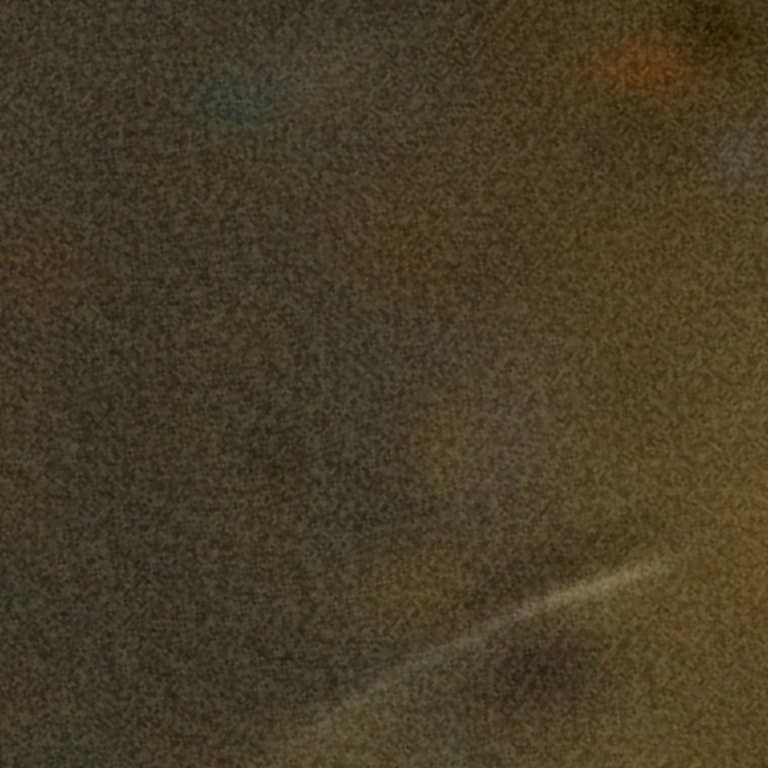
Reproduce this texture procedurally as a three.js fragment shader.

```glsl
// Dim, weathered olive-brown surface with a soft pale crease at lower right.
// Broad tints and cloudy noise set the colour, a curved streak makes the crease,
// and fine, slightly coloured grain covers everything.
varying vec2 vUv;

float hash(vec2 p) {
  return fract(sin(dot(p, vec2(127.1, 311.7))) * 43758.5453);
}

float noise(vec2 p) {
  vec2 i = floor(p);
  vec2 f = fract(p);
  f = f * f * (3.0 - 2.0 * f);
  return mix(mix(hash(i), hash(i + vec2(1.0, 0.0)), f.x),
             mix(hash(i + vec2(0.0, 1.0)), hash(i + vec2(1.0, 1.0)), f.x), f.y);
}

// Layered noise, centred on zero
float clouds(vec2 p) {
  float sum = 0.0;
  float gain = 0.5;
  for (int i = 0; i < 4; i++) {
    sum += gain * (noise(p) - 0.5);
    p = mat2(1.6, 1.2, -1.2, 1.6) * p + 7.3;
    gain *= 0.5;
  }
  return sum;
}

// Soft elliptical patch, 1 at its centre
float patchAt(vec2 p, vec2 centre, vec2 radius) {
  vec2 d = (p - centre) / radius;
  return exp(-dot(d, d));
}

// Fine grain: two turned layers of value noise
float grain(vec2 p) {
  vec2 turned = mat2(0.8, 0.6, -0.6, 0.8) * p;
  return noise(turned * 235.0) + 0.6 * noise(p * 190.0 + 31.0) - 0.8;
}

void main() {
  vec2 p = vUv;
  vec2 warped = p + 0.07 * vec2(clouds(p * 5.0), clouds(p * 5.0 + 19.0));

  // Olive at the left, warm brown at the right, lighter at lower right
  vec3 olive = vec3(0.248, 0.222, 0.152);
  vec3 brown = vec3(0.298, 0.236, 0.122);
  vec3 color = mix(olive, brown, smoothstep(0.5, 1.0, warped.x + 0.1 * warped.y));
  float corner = smoothstep(0.3, 0.85, warped.x - 0.75 * warped.y + 0.08);
  color += vec3(0.058, 0.05, 0.024) * corner;

  // Broad tints: rust, ochre, grey and teal
  color += vec3(0.085, 0.01, -0.025) * patchAt(warped, vec2(0.82, 0.91), vec2(0.07, 0.04));
  color += vec3(0.03, 0.0, -0.015) * patchAt(warped, vec2(0.52, 0.67), vec2(0.08, 0.1));
  color += vec3(0.03, 0.0, -0.005) * patchAt(warped, vec2(0.04, 0.66), vec2(0.05, 0.06));
  color += vec3(0.065, 0.045, 0.01) * patchAt(warped, vec2(0.51, 0.22), vec2(0.11, 0.07));
  color += vec3(0.05, 0.033, 0.0) * patchAt(warped, vec2(0.59, 0.42), vec2(0.05, 0.07));
  color += vec3(0.035, 0.04, 0.055) * patchAt(warped, vec2(0.68, 0.43), vec2(0.11, 0.13));
  color += vec3(0.01, 0.035, 0.07) * patchAt(warped, vec2(0.95, 0.79), vec2(0.06, 0.05));
  color += vec3(-0.02, 0.015, 0.03) * patchAt(warped, vec2(0.3, 0.86), vec2(0.07, 0.05));
  color += vec3(0.03, 0.035, 0.035) * patchAt(warped, vec2(0.4, 0.91), vec2(0.08, 0.07));
  color += vec3(0.04, 0.034, 0.01) * patchAt(warped, vec2(0.42, 0.02), vec2(0.13, 0.07));

  // Darker hollows
  color -= 0.075 * patchAt(warped, vec2(0.93, 0.97), vec2(0.07, 0.05));
  color -= vec3(0.09, 0.075, 0.03) * patchAt(warped, vec2(0.7, 0.12), vec2(0.09, 0.07));
  color -= 0.03 * patchAt(warped, vec2(0.37, 0.42), vec2(0.04, 0.05));
  color -= 0.02 * patchAt(warped, vec2(0.5, 1.0), vec2(0.13, 0.05));

  // Cloudy mottling in brightness and in warmth
  color *= 1.0 + 0.22 * clouds(p * 6.0 + 3.0);
  color += vec3(0.035, 0.0, -0.03) * clouds(p * 9.0 + 41.0);

  // Curved crease: pale ridge, soft glow below, shadow above
  float along = p.x - 0.65;
  float ridge = 0.186 + 0.45 * along - 0.4 * along * along;
  float across = (p.y - ridge) * 0.91 + 0.012 * clouds(p * 14.0);
  float extent = smoothstep(0.28, 0.45, p.x) * (1.0 - smoothstep(0.8, 0.93, p.x));
  float strength = extent * (0.45 + 0.75 * patchAt(p, vec2(0.78, 0.235), vec2(0.12, 0.1)));
  color += vec3(0.12, 0.12, 0.115) * strength * exp(-pow(across / 0.011, 2.0));
  color += vec3(0.035, 0.034, 0.025) * extent * exp(-pow((across + 0.025) / 0.03, 2.0));
  color -= vec3(0.05, 0.042, 0.025) * extent * smoothstep(0.5, 0.7, p.x)
         * exp(-pow((across - 0.045) / 0.028, 2.0));

  // Fine grain, mostly grey with a little colour
  vec3 tint = vec3(noise(p * 120.0), noise(p * 120.0 + 53.0), noise(p * 120.0 + 97.0)) - 0.5;
  color += 0.115 * grain(p) * vec3(1.0, 0.97, 0.88) + 0.022 * tint;

  gl_FragColor = vec4(clamp(color, 0.0, 1.0), 1.0);
}
```
